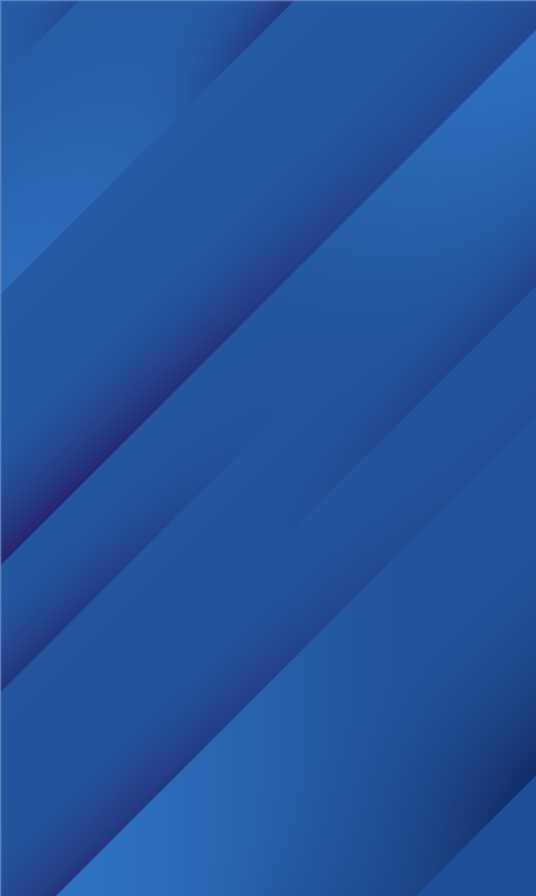
Reproduce this background procedurally as a WebGL 2 fragment shader.

```glsl
#version 300 es
precision highp float;

uniform vec2 u_resolution;
out vec4 fragColor;

const vec3 VIOLET = vec3(0.14, 0.13, 0.42);
const vec3 NAVY = vec3(0.07, 0.17, 0.40);
const vec3 SKY = vec3(0.18, 0.45, 0.76);

// Smooth ramp from 0 at a to 1 at b, in either direction
float ramp(float a, float b, float x) {
    float k = clamp((x - a) / (b - a), 0.0, 1.0);
    return k * k * (3.0 - 2.0 * k);
}

// Shade that deepens towards the lower right edge of a sheet
float edgeShade(float across, float edge, float width) {
    float k = clamp(1.0 - (edge - across) / width, 0.0, 1.0);
    return k * k;
}

// Lay a sheet over everything above and left of its edge
vec3 lay(vec3 below, vec3 sheet, float across, float edge) {
    float soft = 1.0 / u_resolution.y;
    return mix(below, sheet, ramp(edge + soft, edge - soft, across));
}

void main() {
    vec2 p = gl_FragCoord.xy / u_resolution.y;
    float aspect = u_resolution.x / u_resolution.y;
    p.x *= 0.598 / aspect;

    // Diagonal axes: across the sheets, and along them to the upper right
    float across = p.x + 1.0 - p.y;
    float along = p.x + p.y - 1.0;

    vec3 base = mix(vec3(0.152, 0.357, 0.65), vec3(0.14, 0.325, 0.61), ramp(0.1, 1.1, across));
    vec3 col = vec3(0.13, 0.305, 0.595);

    // Bright lower sheet with a deep navy fold
    vec3 sheet = mix(base, SKY, ramp(0.50, 0.04, p.x));
    float shade = edgeShade(across, 1.4635, 0.30) * mix(0.35, 0.95, ramp(-0.58, -0.26, along));
    col = lay(col, mix(sheet, NAVY, shade), across, 1.4635);

    // Middle sheets share one glow, so their edges dissolve where shade fades
    vec3 middle = mix(base, SKY, 0.9 * ramp(-0.10, 0.58, along) * ramp(0.95, 0.62, across));

    shade = edgeShade(across, 1.0625, 0.13) * mix(0.08, 0.62, ramp(0.1, -0.95, along));
    col = lay(col, mix(middle, VIOLET, shade), across, 1.0625);

    shade = edgeShade(across, 0.917, 0.11) * 0.36 * ramp(-0.42, 0.15, along);
    col = lay(col, mix(middle, VIOLET, shade), across, 0.917);

    shade = edgeShade(across, 0.773, 0.12) * 0.65 * ramp(-0.08, -0.75, along);
    col = lay(col, mix(middle, VIOLET, shade), across, 0.773);

    // Wide upper sheet, darkest at the left
    shade = edgeShade(across, 0.6315, 0.16) * mix(0.28, 0.95, ramp(0.45, -0.65, along));
    col = lay(col, mix(base, VIOLET, shade), across, 0.6315);

    // Corner sheets: glow at the left, shade at the top
    sheet = mix(base, SKY, 0.75 * ramp(0.32, -0.36, along) * ramp(0.04, 0.33, across));
    shade = edgeShade(across, 0.329, 0.11) * 0.60 * ramp(0.0, 0.32, along);
    col = lay(col, mix(sheet, VIOLET, shade), across, 0.329);

    shade = edgeShade(across, 0.0885, 0.08) * 0.35 * ramp(-0.06, 0.09, along);
    col = lay(col, mix(sheet, VIOLET, shade), across, 0.0885);

    // Pale hairline along the left and top borders
    float border = min(p.x, 1.0 - p.y);
    col = mix(col, vec3(0.45, 0.57, 0.77), 0.75 * ramp(0.0022, 0.0006, border));

    fragColor = vec4(col, 1.0);
}
```
